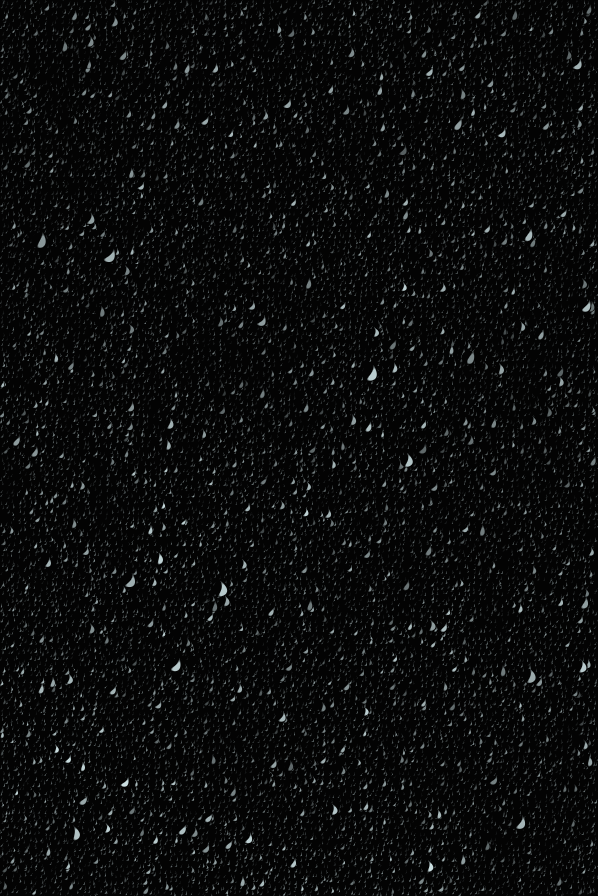
Reproduce this texture procedurally as a WebGL 1 fragment shader.

```glsl
precision highp float;
// Fine dew on black glass: four jittered grids of droplets, from mist to large beads.
// Each droplet shows only a tilted, bent glint lit from the right, and larger
// beads clear a dark patch in the finer layers beneath them.

uniform vec2 u_resolution;

vec3 hash3(vec2 p) {
  vec3 q = fract(p.xyx * vec3(0.1031, 0.1030, 0.0973));
  q += dot(q, q.yxz + 33.33);
  return fract((q.xxy + q.yzz) * q.zyx);
}

float valueNoise(vec2 p) {
  vec2 i = floor(p);
  vec2 f = fract(p);
  f = f * f * (3.0 - 2.0 * f);
  float low = mix(hash3(i).x, hash3(i + vec2(1.0, 0.0)).x, f.x);
  float high = mix(hash3(i + vec2(0.0, 1.0)).x, hash3(i + 1.0).x, f.x);
  return mix(low, high, f.y);
}

// Coverage of one bent teardrop glint, thicker at its lower end.
float glint(vec2 d, float tilt, float halfLength, float bend, float pixel) {
  float c = cos(tilt);
  float s = sin(tilt);
  vec2 q = vec2(c * d.x - s * d.y, s * d.x + c * d.y);
  float along = clamp(q.y / halfLength, -1.3, 1.3);
  q.x += bend * halfLength * along * along;
  float halfWidth = halfLength * (0.44 - 0.17 * along);
  float dist = (length(q / vec2(halfWidth, halfLength)) - 1.0) * halfWidth;
  return clamp(0.5 - dist / pixel, 0.0, 1.0);
}

// Lays one grid of droplets over the light gathered so far.
float addDroplets(float light, vec2 p, float cells, float share, float size, vec2 gain) {
  vec2 g = p * cells;
  vec2 home = floor(g);
  float pixel = cells / u_resolution.y;
  float shine = 0.0;
  float cleared = 0.0;
  for (int y = -1; y <= 1; y++) {
    for (int x = -1; x <= 1; x++) {
      vec2 cell = home + vec2(float(x), float(y));
      vec3 place = hash3(cell + cells * 1.7);
      vec3 look = hash3(cell + cells * 3.1 + 57.0);
      if (place.z < share) {
        vec2 d = g - cell - 0.5 - 0.76 * (place.xy - 0.5);
        float halfLength = size * mix(0.65, 1.3, look.x * look.x);
        float tilt = mix(0.0, 0.8, look.y);
        float bend = mix(0.1, 0.5, look.z);
        float brightness = mix(gain.x, gain.y, fract(look.x * 7.3 + look.z));
        shine = max(shine, brightness * glint(d, tilt, halfLength, bend, pixel));
        // The unlit body of the bead sits to the left of its glint.
        float body = length(d + vec2(0.5, -0.15) * halfLength) - 1.15 * halfLength;
        cleared = max(cleared, clamp(0.5 - body / pixel, 0.0, 1.0));
      }
    }
  }
  return max(light * (1.0 - cleared), shine);
}

void main() {
  vec2 p = gl_FragCoord.xy / u_resolution.y;

  // Mist first, then ever larger and rarer beads.
  float light = addDroplets(0.0, p, 165.0, 0.95, 0.22, vec2(0.08, 0.50));
  light = addDroplets(light, p, 90.0, 0.34, 0.23, vec2(0.25, 0.65));
  light = addDroplets(light, p, 45.0, 0.34, 0.18, vec2(0.40, 0.75));
  light = addDroplets(light, p, 18.0, 0.28, 0.11, vec2(0.55, 0.80));

  // Uneven lighting, a little stronger toward the bottom.
  light *= mix(0.84, 1.14, valueNoise(p * 7.0)) * mix(1.08, 0.92, p.y);

  vec3 glass = vec3(0.012, 0.012, 0.013);
  vec3 glintColor = vec3(0.90, 0.99, 1.0);
  gl_FragColor = vec4(glass + glintColor * light, 1.0);
}
```
